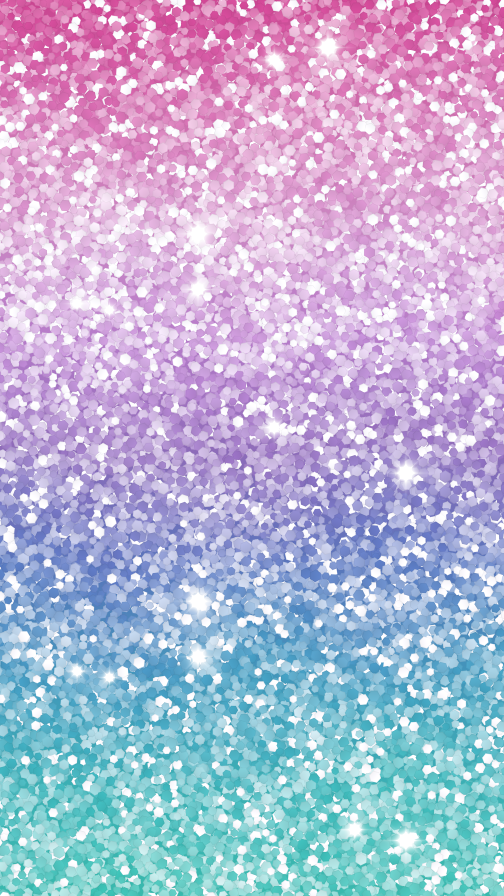
This background is drawn by a WebGL 2 fragment shader. Its source:

```glsl
#version 300 es
precision highp float;
// Overlapping glitter flakes over a pink, violet, blue and mint gradient, with bright star glints.

uniform vec2 u_resolution;
out vec4 fragColor;

#define FLAKE_DENSITY 98.0
#define FLAKE_LAYERS 3
#define FLAKE_COVER 0.72
#define WHITE_SHARE 0.13
#define STAR_REPEAT 0.41
#define RAY_LENGTH 0.036
#define CORE_RADIUS 0.0095

// Evenly spaced colours, from the bottom edge to the top edge
const vec3 BAND[9] = vec3[9](
    vec3(0.24, 0.78, 0.73), vec3(0.25, 0.74, 0.76), vec3(0.28, 0.63, 0.79),
    vec3(0.38, 0.49, 0.79), vec3(0.60, 0.45, 0.78), vec3(0.77, 0.52, 0.85),
    vec3(0.86, 0.57, 0.82), vec3(0.87, 0.46, 0.73), vec3(0.85, 0.29, 0.61));

vec3 hash3(vec2 p) {
    vec3 q = fract(p.xyx * vec3(0.1031, 0.1030, 0.0973));
    q += dot(q, q.yxz + 33.33);
    return fract((q.xxy + q.yzz) * q.zyx);
}

float noise(vec2 p) {
    vec2 i = floor(p), f = fract(p);
    f = f * f * (3.0 - 2.0 * f);
    float low = mix(hash3(i).x, hash3(i + vec2(1, 0)).x, f.x);
    float high = mix(hash3(i + vec2(0, 1)).x, hash3(i + vec2(1, 1)).x, f.x);
    return mix(low, high, f.y);
}

mat2 rotation(float a) {
    float c = cos(a), s = sin(a);
    return mat2(c, s, -s, c);
}

float hexagon(vec2 p, float r) {
    p = abs(p);
    return max(p.x, 0.5 * p.x + 0.866 * p.y) - r;
}

vec3 bandColour(float y) {
    float s = clamp(y, 0.0, 0.999) * 8.0;
    int i = int(s);
    return mix(BAND[i], BAND[i + 1], fract(s));
}

// Broad pale and deep zones that tint groups of flakes
float paleness(vec2 p) {
    float drift = noise(rotation(0.6) * p * vec2(9.0, 14.0) + 20.0) - 0.5;
    float fine = noise(p * 32.0 + 50.0) - 0.5;
    float middle = exp(-pow((p.y - 0.71) / 0.13, 2.0));
    float haze = exp(-dot((p - vec2(0.09, 0.66)) * vec2(6.0, 9.0),
                          (p - vec2(0.09, 0.66)) * vec2(6.0, 9.0)));
    float topEdge = smoothstep(0.87, 1.0, p.y);
    return 0.22 * drift + 0.12 * fine + 0.10 * middle + 0.18 * haze - 0.12 * topEdge;
}

vec3 flakeColour(vec2 centre, float shade) {
    float wave = noise(centre * 7.0 + 8.0) - 0.5;
    vec3 base = bandColour(centre.y + 0.05 * wave - 0.04 * (centre.x - 0.28));
    float pale = 0.82 * pow(shade, 1.2) + paleness(centre);
    pale = mix(pale, 1.0, step(1.0 - WHITE_SHARE, shade));
    return mix(base * 0.97, vec3(0.99, 0.985, 1.0), clamp(pale, 0.0, 1.0));
}

// Paints one jittered grid of hexagonal flakes over the colour below
vec3 paintFlakes(vec3 col, vec2 p, float layer) {
    mat2 turn = rotation(0.4 + layer * 0.9);
    vec2 g = turn * p * FLAKE_DENSITY + 200.0 + layer * 37.0;
    float soft = 0.65 * FLAKE_DENSITY / u_resolution.y;
    for (int j = -1; j <= 1; j++)
    for (int i = -1; i <= 1; i++) {
        vec2 cell = floor(g) + vec2(i, j);
        vec3 place = hash3(cell + layer * 71.0);
        vec3 look = hash3(cell + layer * 71.0 + 400.0);
        vec2 centre = cell + 0.2 + 0.6 * place.xy;
        vec2 local = rotation(place.z * 6.283) * (g - centre);
        float d = hexagon(local, mix(0.38, 0.60, look.y));
        float mask = 1.0 - smoothstep(-soft, soft, d);
        mask *= layer > 0.5 ? step(look.z, FLAKE_COVER) : 1.0;
        vec2 home = (centre - 200.0 - layer * 37.0) * turn / FLAKE_DENSITY;
        vec3 tint = flakeColour(home, look.x);
        tint *= 1.0 + 0.06 * local.x - 0.05 * smoothstep(-0.14, 0.0, d);
        col = mix(col, tint, mask);
    }
    return col;
}

float ray(vec2 q, float size) {
    float fade = max(0.0, 1.0 - abs(q.y) / (RAY_LENGTH * size));
    return exp(-abs(q.x) / (0.0013 * size)) * fade * fade;
}

// Soft core with four long rays and four shorter diagonal ones
float star(vec2 p, vec2 centre, float size) {
    vec2 q = p - centre, r = rotation(0.785) * q;
    float d = length(q) / (CORE_RADIUS * size);
    float rays = ray(q, size) + ray(q.yx, size) + 0.7 * (ray(r, size) + ray(r.yx, size));
    return 1.1 * exp(-d * d) + 0.25 * exp(-d * 0.7) + 0.8 * rays;
}

void main() {
    vec2 p = gl_FragCoord.xy / u_resolution.y;
    vec3 col = bandColour(p.y) * 0.93;
    for (int k = 0; k < FLAKE_LAYERS; k++) col = paintFlakes(col, p, float(k));

    // The group of glints appears twice, one above the other
    float glint = star(p, vec2(0.366, 0.947), 1.1) + star(p, vec2(0.396, 0.074), 0.85);
    for (int k = 0; k < 2; k++) {
        vec2 q = p - vec2(0.0, STAR_REPEAT * float(k));
        glint += star(q, vec2(0.221, 0.329), 1.1) + star(q, vec2(0.221, 0.267), 0.9);
        glint += star(q, vec2(0.306, 0.523), 0.8) + star(q, vec2(0.453, 0.062), 1.1);
        glint += star(q, vec2(0.086, 0.251), 0.65) + star(q, vec2(0.122, 0.244), 0.6);
    }
    fragColor = vec4(mix(col, vec3(1.0), clamp(glint, 0.0, 1.0)), 1.0);
}
```
